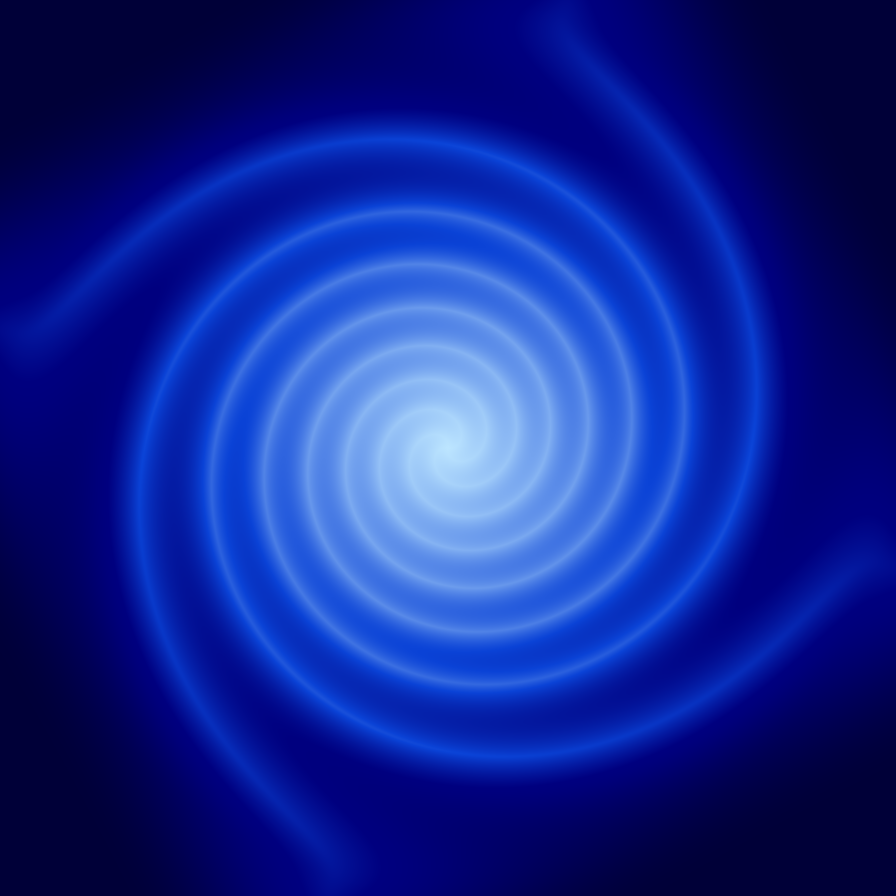
Write a WebGL 2 fragment shader that draws this background.

```glsl
#version 300 es
precision highp float;
// Four glowing arms twisted into a blue spiral around a pale core.
// Straight radial beams are rotated by an angle that fades to zero at the
// rim, then a height built from radius and beam angle is mapped to colour.

uniform vec2 u_resolution;
out vec4 fragColor;

const float TAU = 6.2831853;
const float RIM = 0.5;            // radius where the twist ends
const float TURNS = 2.0;          // full turns from rim to core
const float BEAM_ANGLE = 1.309;   // direction of the first arm at the rim
const float ARMS = 4.0;

const vec3 NIGHT = vec3(0.0, 0.0, 0.22);
const vec3 NAVY = vec3(0.0, 0.0, 0.50);
const vec3 COBALT = vec3(0.04, 0.26, 0.84);
const vec3 ICE = vec3(0.74, 0.90, 1.0);

// Angle of a point after the twist is undone.
float untwist(vec2 p, float radius, float turns) {
  float depth = max(1.0 - radius, 0.0);
  return atan(p.y, p.x) + turns * TAU * depth * depth;
}

// 0 on the crest of an arm, 1 midway between arms, with a softened crest.
float valley(float angle, float arms, float softness) {
  float s = sin(0.5 * arms * angle);
  return pow(sqrt(s * s + softness * softness), 0.8);
}

// Height falls linearly with radius, faster between the arms.
float spiralHeight(float radius, float gap) {
  return 1.0 - radius * (0.70 + 0.40 * gap);
}

// Night to navy to cobalt to ice.
vec3 ramp(float h) {
  vec3 c = mix(NIGHT, NAVY, smoothstep(-0.22, 0.22, h));
  c = mix(c, COBALT, clamp((h - 0.2) / 0.3, 0.0, 1.0));
  return mix(c, ICE, clamp((h - 0.5) / 0.5, 0.0, 1.0));
}

void main() {
  float side = min(u_resolution.x, u_resolution.y);
  vec2 p = (gl_FragCoord.xy - 0.5 * u_resolution) / side;
  float radius = length(p) / RIM;

  float angle = untwist(p, radius, TURNS) - BEAM_ANGLE;
  float gap = valley(angle, ARMS, 0.04);
  fragColor = vec4(ramp(spiralHeight(radius, gap)), 1.0);
}
```
